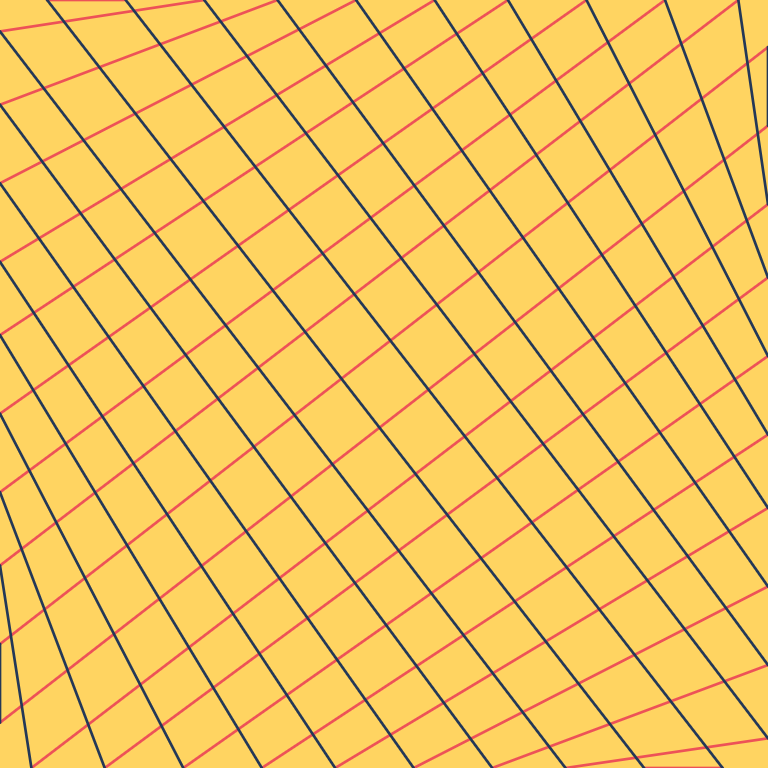
Write a WebGL 2 fragment shader that draws this pattern.

```glsl
#version 300 es
precision highp float;

uniform vec2 u_resolution;
out vec4 fragColor;

#define PAPER vec3(1.0, 0.83, 0.38)
#define RED_THREAD vec3(0.93, 0.32, 0.34)
#define NAVY_THREAD vec3(0.14, 0.22, 0.34)
#define HALF_WIDTH 0.00175
#define PEGS_PER_SIDE 10
#define THREADS 20
#define GRID (440.0 / 3.0)

// Peg on the square's border, counted clockwise from the top left corner.
// Pegs snap to whole grid steps, so their spacing varies slightly.
vec2 peg(int index) {
    int wrapped = index % (4 * PEGS_PER_SIDE);
    int side = wrapped / PEGS_PER_SIDE;
    float k = float(wrapped % PEGS_PER_SIDE);
    float stepAlong = floor((29.5 + 44.0 * k) / 3.0);
    float ahead = stepAlong / GRID;
    float back = (147.0 - stepAlong) / GRID;
    if (side == 0) return vec2(ahead, 1.0);
    if (side == 1) return vec2(1.0, 1.0 - ahead);
    if (side == 2) return vec2(back, 0.0);
    return vec2(0.0, 1.0 - back);
}

float segmentDistance(vec2 p, vec2 a, vec2 b) {
    vec2 ap = p - a, ab = b - a;
    float t = clamp(dot(ap, ab) / dot(ab, ab), 0.0, 1.0);
    return length(ap - ab * t);
}

// Distance to the nearest thread of a set whose two ends walk in
// opposite directions around the border.
float threadDistance(vec2 p, int firstPeg) {
    float nearest = 1.0;
    for (int i = 0; i < THREADS; i++) {
        vec2 a = peg(firstPeg + i);
        vec2 b = peg(firstPeg + 4 * PEGS_PER_SIDE - 1 - i);
        nearest = min(nearest, segmentDistance(p, a, b));
    }
    return nearest;
}

float coverage(float dist, float pixel) {
    return clamp((HALF_WIDTH - dist) / pixel + 0.5, 0.0, 1.0);
}

void main() {
    float size = min(u_resolution.x, u_resolution.y);
    vec2 p = (gl_FragCoord.xy - 0.5 * (u_resolution - size)) / size;
    float pixel = 1.0 / size;

    // Navy threads cross over the red ones
    vec3 color = PAPER;
    color = mix(color, RED_THREAD, coverage(threadDistance(p, 1), pixel));
    color = mix(color, NAVY_THREAD, coverage(threadDistance(p, 1 + PEGS_PER_SIDE), pixel));
    fragColor = vec4(color, 1.0);
}
```
